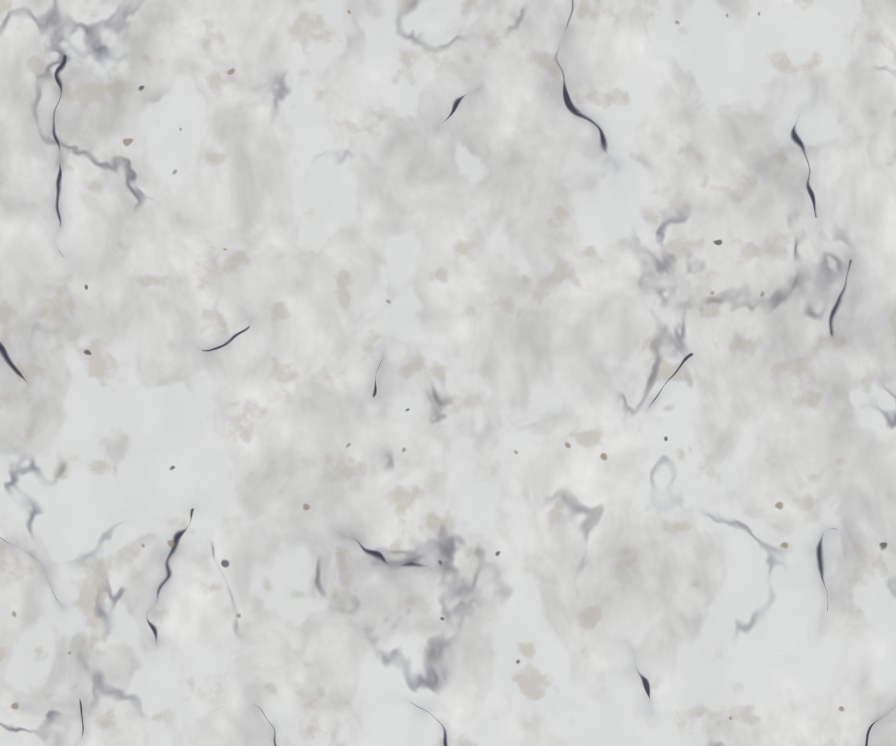
Write a Shadertoy shader that draws this texture.

```glsl
// Pale grey marble with cloudy white patches, broken dark veins and small mineral specks.

float hash(vec2 p) {
    return fract(sin(dot(p, vec2(127.1, 311.7))) * 43758.5);
}

float noise(vec2 p) {
    vec2 i = floor(p), f = fract(p);
    f = f * f * (3.0 - 2.0 * f);
    return mix(mix(hash(i), hash(i + vec2(1, 0)), f.x),
               mix(hash(i + vec2(0, 1)), hash(i + vec2(1, 1)), f.x), f.y);
}

float fbm(vec2 p) {
    float sum = 0.0, amp = 0.5;
    for (int i = 0; i < 5; i++) {
        sum += amp * noise(p);
        p = mat2(1.6, 1.2, -1.2, 1.6) * p + 7.3;
        amp *= 0.5;
    }
    return sum / 0.97;
}

vec2 warp(vec2 p) {
    return vec2(noise(p), noise(p + 53.7)) - 0.5;
}

// Distance to the nearest of the scattered, mostly upright vein strokes.
float veinDistance(vec2 p) {
    const float size = 0.27;
    vec2 cell = floor(p / size);
    float nearest = 1.0;
    for (int j = -1; j <= 1; j++)
    for (int i = -1; i <= 1; i++) {
        vec2 id = cell + vec2(i, j);
        if (hash(id + 7.7) > 0.8) continue;
        vec2 center = (id + 0.2 + 0.6 * vec2(hash(id), hash(id + 31.3))) * size;
        float angle = 2.2 * (hash(id + 12.9) - 0.5);
        vec2 dir = vec2(sin(angle), cos(angle));
        float halfLength = mix(0.04, 0.12, hash(id + 4.1));
        float along = clamp(dot(p - center, dir), -halfLength, halfLength);
        float taper = 0.003 * abs(along) / halfLength;
        nearest = min(nearest, length(p - center - dir * along) + taper);
    }
    return nearest;
}

// Small round grains, x = coverage, y = random tint.
vec2 specks(vec2 p) {
    vec2 grid = p * 14.0, id = floor(grid);
    vec2 center = 0.2 + 0.6 * vec2(hash(id + 3.3), hash(id + 8.8));
    float radius = mix(0.002, 0.006, pow(hash(id + 5.5), 2.0));
    float d = length(fract(grid) - center) / 14.0;
    float present = step(hash(id + 1.1), 0.22);
    return vec2(present * (1.0 - smoothstep(radius - 0.002, radius + 0.002, d)), hash(id + 6.6));
}

void mainImage(out vec4 fragColor, in vec2 fragCoord) {
    vec2 p = fragCoord / iResolution.y + 2.0;
    vec2 q = p * vec2(1.15, 0.9) + 0.03 * warp(p * 16.0);

    // Cloudy ground with finer mottling
    float tone = 0.821 + 0.16 * (fbm(q * 10.0) - 0.5) + 0.15 * (fbm(q * 34.0 + 9.0) - 0.5);
    vec3 color = tone * vec3(1.0, 1.0, 0.996);

    // Milky patches with fairly crisp borders
    float patches = smoothstep(0.54, 0.62, fbm(q * 9.0 + 21.0));
    color = mix(color, vec3(0.862, 0.867, 0.867), 0.78 * patches);

    // Faint beige stains
    float stain = smoothstep(0.62, 0.8, fbm(p * 24.0 + 40.0));
    color = mix(color, vec3(0.70, 0.67, 0.62), 0.45 * stain);

    // Thin grey wisps, shown only in scattered areas
    float contour = abs(fbm(q * 7.0 + 63.0) - 0.5);
    float wispArea = smoothstep(0.5, 0.75, noise(p * 9.0 + 17.0)) * noise(p * 45.0);
    color = mix(color, vec3(0.42, 0.42, 0.46), 0.75 * wispArea * (1.0 - smoothstep(0.0, 0.045, contour)));

    // Jagged dark veins with a soft bluish halo
    vec2 veinPoint = p + 0.06 * warp(p * 11.0) + 0.016 * warp(p * 40.0 + 5.0);
    float d = veinDistance(veinPoint);
    float halo = exp(-d / 0.01) * noise(p * 50.0 + 3.0);
    color = mix(color, vec3(0.50, 0.50, 0.54), 0.55 * halo);
    float width = mix(-0.002, 0.006, noise(p * 38.0 + 11.0));
    float ink = 1.0 - smoothstep(width - 0.0025, width + 0.0025, d);
    color = mix(color, vec3(0.22, 0.22, 0.28), 0.88 * ink);

    // Brown and charcoal specks
    vec2 speck = specks(p + 0.006 * warp(p * 90.0));
    vec3 speckColor = mix(vec3(0.32, 0.32, 0.35), vec3(0.58, 0.53, 0.47), step(0.45, speck.y));
    color = mix(color, speckColor, 0.75 * speck.x);

    fragColor = vec4(color, 1.0);
}
```
